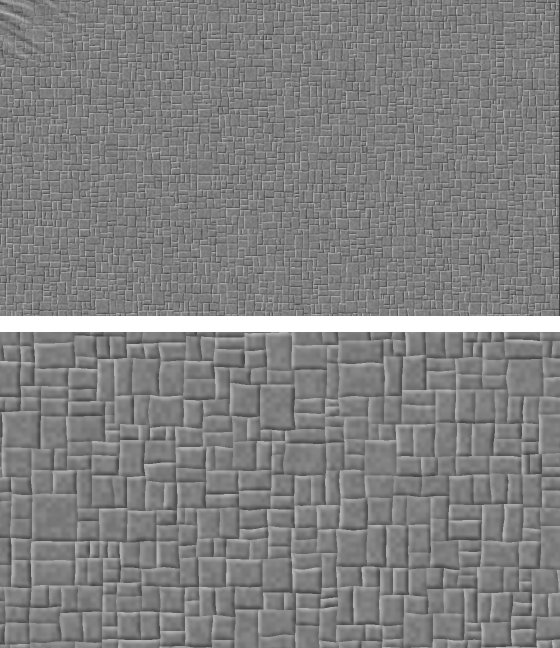
Top: the whole. Bottom: its middle third, enlarged.
Reproduce this texture map procedurally as a WebGL 1 fragment shader.

```glsl
precision highp float;
// Embossed grey surface of small irregular rectangular blocks, lit from the upper left.
// Checkerboard cells hold alternating vertical and horizontal walls that bound one block
// per lattice vertex; some blocks are split, and the upper left corner is wrinkled.

uniform vec2 u_resolution;

const float CELLS = 34.0;          // lattice cells per canvas height
const float SPLIT_CHANCE = 0.52;   // share of blocks cut in two
const float BEVEL = 0.0062;        // bevel width, in canvas heights
const float RELIEF = 0.205;        // brightness of the bevels
const float GRAIN = 0.085;         // brightness of the face grain
const float GRAIN_SCALE = 190.0;
const float WOBBLE = 0.0013;       // crookedness of the walls
const float WRINKLE_SIZE = 0.30;   // reach of the corner wrinkles
const float WRINKLE_RELIEF = 0.30;
const float RIM = 0.0035;          // dark line on the right side
const float BASE_GREY = 0.492;
const vec2 WRINKLE_DIR = vec2(0.90, -0.436);

float hash(vec2 p) {
    vec3 q = fract(vec3(p.xyx) * 0.1031);
    q += dot(q, q.yzx + 33.33);
    return fract((q.x + q.y) * q.z);
}

float noise(vec2 p) {
    vec2 i = floor(p), f = fract(p);
    f = f * f * (3.0 - 2.0 * f);
    return mix(mix(hash(i), hash(i + vec2(1.0, 0.0)), f.x),
               mix(hash(i + vec2(0.0, 1.0)), hash(i + vec2(1.0)), f.x), f.y);
}

// Wall offset inside a lattice cell
float wall(vec2 cell) {
    return 0.14 + 0.72 * hash(cell + 17.0);
}

// Lattice vertex whose block contains p
vec2 blockVertex(vec2 p) {
    vec2 cell = floor(p), f = p - cell;
    float here = wall(cell);
    if (mod(cell.x + cell.y, 2.0) < 0.5) {
        float side = step(here, f.x);
        float level = wall(cell + vec2(side * 2.0 - 1.0, 0.0));
        return cell + vec2(side, step(level, f.y));
    }
    float side = step(here, f.y);
    float level = wall(cell + vec2(0.0, side * 2.0 - 1.0));
    return cell + vec2(step(level, f.x), side);
}

// Bevel profile: 1 at the wall, 0 on the face
float bevel(float d) {
    return 1.0 - smoothstep(0.0, BEVEL * CELLS, d);
}

// Signed relief of the blocks: bright top and left, dark bottom and right
float blocks(vec2 p) {
    vec2 v = blockVertex(p);
    float odd = mod(v.x + v.y, 2.0);
    vec2 a = v - vec2(1.0, 1.0 - odd), b = v - vec2(0.0, odd);   // left, right
    vec2 c = v - vec2(odd, 1.0), d = v - vec2(1.0 - odd, 0.0);   // bottom, top
    vec2 lo = vec2(a.x + wall(a), c.y + wall(c));
    vec2 hi = vec2(b.x + wall(b), d.y + wall(d));

    // Cut some blocks across their longer side
    vec2 size = hi - lo, id = v;
    if (hash(v + 71.3) < SPLIT_CHANCE) {
        vec2 axis = size.x > size.y ? vec2(1.0, 0.0) : vec2(0.0, 1.0);
        float cut = dot(axis, lo + size * mix(0.36, 0.64, hash(v + 5.7)));
        if (dot(axis, p) < cut) hi = mix(hi, vec2(cut), axis);
        else { lo = mix(lo, vec2(cut), axis); id += 203.0; }
    }

    // Each edge has its own strength
    float light = max(bevel(p.x - lo.x) * mix(0.25, 1.0, hash(id + 31.0)),
                      bevel(hi.y - p.y) * mix(0.25, 1.0, hash(id + 47.0)));
    float dark = max(bevel(hi.x - p.x) * mix(0.25, 1.0, hash(id + 59.0)),
                     bevel(p.y - lo.y) * mix(0.25, 1.0, hash(id + 83.0)));
    return light - dark;
}

// Embossed streaks along the wrinkle direction
float wrinkles(vec2 p) {
    vec2 across = vec2(-WRINKLE_DIR.y, WRINKLE_DIR.x);
    vec2 q = vec2(dot(p, WRINKLE_DIR) * 14.0, dot(p, across) * 75.0);
    q.y += 2.5 * noise(p * 11.0);
    return noise(q + 40.0) - noise(q + vec2(40.0, 40.6));
}

float shade(vec2 p, float aspect) {
    float corner = 1.0 - smoothstep(0.05, WRINKLE_SIZE, length((p - vec2(0.0, 1.0)) * vec2(0.85, 1.0)));
    vec2 bend = vec2(noise(p * 55.0), noise(p * 55.0 + 90.0)) - 0.5;
    vec2 q = p + bend * WOBBLE * (2.0 + 5.0 * corner);
    float grey = BASE_GREY + RELIEF * blocks(q * CELLS + 3.0) * (1.0 - 0.55 * corner);
    grey += GRAIN * (noise(p * GRAIN_SCALE) - 0.5);
    grey += WRINKLE_RELIEF * corner * wrinkles(p);
    return mix(grey, 0.2, 0.8 * step(aspect - RIM, p.x));
}

void main() {
    // Average a 2 by 2 grid of samples for smooth edges
    float grey = 0.0;
    for (int i = 0; i < 4; i++) {
        float n = float(i);
        vec2 offset = vec2(mod(n, 2.0), floor(n / 2.0)) * 0.5 - 0.25;
        grey += shade((gl_FragCoord.xy + offset) / u_resolution.y, u_resolution.x / u_resolution.y);
    }
    gl_FragColor = vec4(vec3(grey * 0.25), 1.0);
}
```
